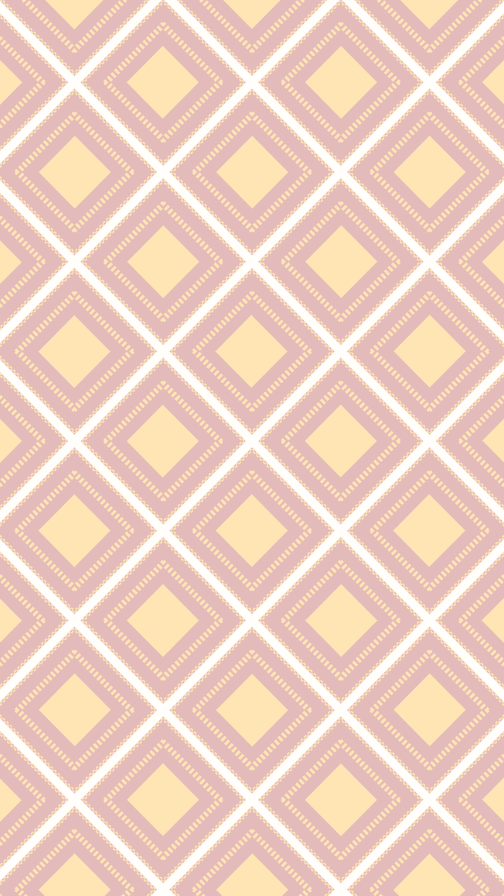
A WebGL 1 fragment shader for this pattern:

```glsl
precision highp float;
// Diagonal lattice of white bands with beaded edges around dashed, yellow-centred diamonds.

uniform vec2 u_resolution;

const vec3 PINK = vec3(0.89, 0.735, 0.73);
const vec3 YELLOW = vec3(1.0, 0.895, 0.705);
const vec3 WHITE = vec3(1.0, 0.995, 0.985);

// Repeat size and lattice anchor, in canvas widths.
const vec2 REPEAT = vec2(0.3523, 0.3559);
const vec2 ANCHOR = vec2(0.5, 1.0806);

// Distances below are in cell units: each diamond is a unit square.
const float CORE_HALF = 0.203;
const float RING_INNER = 0.297;
const float RING_OUTER = 0.344;
const float RING_PITCH = 0.04;
const float BAND_HALF = 0.035;
const float BEAD_WIDTH = 0.0125;
const float BEAD_PITCH = 0.0385;
const float WOBBLE = 0.007;

vec2 hash2(vec2 p) {
  vec2 q = vec2(dot(p, vec2(12.7, 31.1)), dot(p, vec2(26.9, 18.3)));
  return fract(sin(q) * 4375.85);
}

// Smoothed step: 1 where distance is positive.
float cover(float distance, float pixel) {
  return clamp(distance / pixel + 0.5, 0.0, 1.0);
}

float strip(float x, float low, float high, float pixel) {
  return cover(x - low, pixel) - cover(x - high, pixel);
}

// Dashes centred on multiples of pitch; duty is the filled share.
float dashes(float x, float pitch, float duty, float pixel) {
  float offset = abs(fract(x / pitch + 0.5) - 0.5) * pitch;
  return cover(0.5 * duty * pitch - offset, pixel);
}

// Two staggered rows of beads beside a band.
float beads(float fromBand, float along, float pixel) {
  float inner = strip(fromBand, 0.0, BEAD_WIDTH, pixel);
  float outer = strip(fromBand, BEAD_WIDTH, 2.0 * BEAD_WIDTH, pixel);
  return inner * dashes(along + 0.5 * BEAD_PITCH, BEAD_PITCH, 0.55, pixel)
       + outer * dashes(along, BEAD_PITCH, 0.55, pixel);
}

float square(vec2 p, float halfSize, float pixel) {
  return cover(halfSize - max(abs(p.x), abs(p.y)), pixel);
}

void main() {
  vec2 p = (gl_FragCoord.xy / u_resolution.x - ANCHOR) / REPEAT;
  float pixel = 1.4142 / (REPEAT.x * u_resolution.x);

  // Turn the lattice so that its diamonds become unit squares.
  vec2 turned = vec2(p.x + p.y, p.x - p.y);
  vec2 cell = floor(turned + 0.5);
  vec2 local = turned - cell;
  vec2 folded = abs(local);
  float reach = max(folded.x, folded.y);
  float along = min(folded.x, folded.y);
  float fromLine = 0.5 - reach;

  // Solid centre, very slightly off position in each repeat.
  vec2 shift = (hash2(cell) - 0.5) * WOBBLE;
  float yellow = square(local - shift, CORE_HALF, pixel);

  // Dashed ring and beaded band edges.
  yellow += strip(reach, RING_INNER, RING_OUTER, pixel)
          * dashes(along, RING_PITCH, 0.55, pixel);
  yellow += beads(fromLine - BAND_HALF, along, pixel);

  vec3 color = mix(PINK, YELLOW, clamp(yellow, 0.0, 1.0));
  color = mix(color, WHITE, cover(BAND_HALF - fromLine, pixel));
  gl_FragColor = vec4(color, 1.0);
}
```
